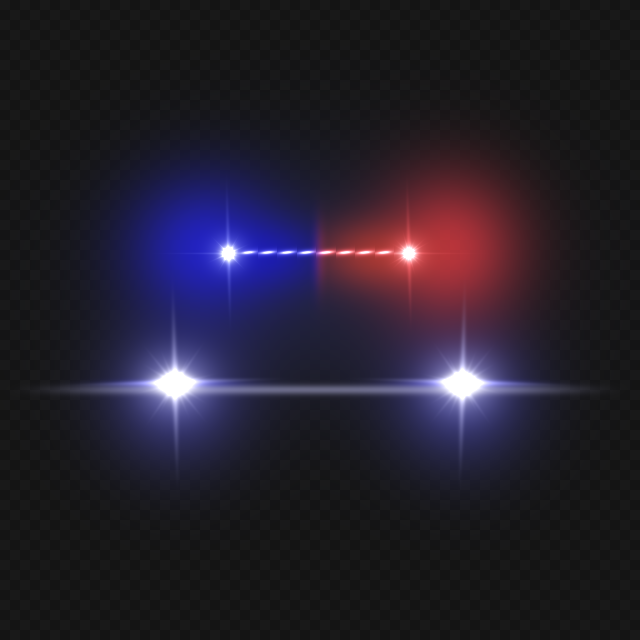
Write a Shadertoy shader that draws this background.

```glsl
// Night emergency lights: blue and red beacons over two white headlights on a dark checkerboard.

float hash(float n) {
    n = fract(n * 0.1031);
    n *= n + 33.33;
    return fract(n * (n + n));
}

// Soft elliptical falloff around the origin
float glow(vec2 p, vec2 radius) {
    p /= radius;
    return exp(-dot(p, p));
}

// Thin streak through the origin, tapering to both ends
float spike(vec2 p, float angle, float reach, float width) {
    float c = cos(angle), s = sin(angle);
    float along = abs(c * p.x + s * p.y) / reach;
    float across = (c * p.y - s * p.x) / width;
    float taper = max(0.0, 1.0 - along);
    return taper * taper * exp(-across * across / (0.15 + taper));
}

// Star of short rays with scattered angles and lengths
float starburst(vec2 p, float reach, float width, float seed) {
    float sum = 0.0;
    for (int i = 0; i < 9; i++) {
        float k = float(i);
        float angle = (k + 0.8 * hash(k + seed)) * 3.14159 / 9.0;
        sum += spike(p, angle, reach * mix(0.45, 1.0, hash(k + seed + 41.0)), width);
    }
    return sum;
}

vec3 screenBlend(vec3 base, vec3 light) {
    return 1.0 - (1.0 - base) * (1.0 - clamp(light, 0.0, 1.0));
}

// Beacon with core, starburst and long cross spikes
vec3 beacon(vec2 p, vec3 tint, float seed) {
    vec3 light = tint * (0.75 * glow(p, vec2(0.026)) + 0.5 * starburst(p, 0.045, 0.0016, seed));
    light += tint * 0.55 * spike(p, 1.597, 0.135, 0.003);
    light += tint * 0.35 * spike(p, 0.0, 0.13, 0.0016);
    return light + 1.3 * glow(p, vec2(0.011)) + 0.3 * starburst(p, 0.03, 0.0012, seed);
}

// Headlight with wide flare and crossing streaks
vec3 headlight(vec2 p) {
    vec3 lavender = vec3(0.72, 0.72, 1.0);
    vec3 light = lavender * 0.55 * glow(p, vec2(0.052, 0.046));
    light += lavender * 0.32 * starburst(p, 0.095, 0.0028, 7.0);
    light += lavender * 0.65 * spike(p, 1.595, 0.18, 0.0045);
    light += lavender * 0.60 * spike(p - vec2(0.0, 0.003), 0.03, 0.19, 0.004);
    light += vec3(0.15, 0.15, 0.9) * 0.6 * glow(p, vec2(0.085, 0.006));
    return light + 1.3 * glow(p, vec2(0.029, 0.013)) + 0.9 * glow(p, vec2(0.017, 0.022));
}

void mainImage(out vec4 fragColor, in vec2 fragCoord) {
    vec2 uv = fragCoord / iResolution.xy;

    // Dark checkerboard
    vec2 cell = floor(uv * 64.0);
    float checker = mod(cell.x + cell.y, 2.0);
    vec3 col = vec3(mix(0.077, 0.098, checker));

    // Broad coloured haze
    float veil = 1.0 - 0.06 * checker;
    col = mix(col, vec3(0.17, 0.18, 0.37), 0.52 * veil * glow(uv - vec2(0.5, 0.56), vec2(0.27, 0.18)));
    for (float side = -1.0; side < 2.0; side += 2.0) {
        vec2 p = vec2(side * (uv.x - 0.498) + 0.222, uv.y - 0.385);
        col = mix(col, vec3(0.28, 0.28, 0.68), 0.72 * veil * glow(p, vec2(0.105, 0.108)));
    }
    vec3 blue = vec3(0.14, 0.14, 0.82), red = vec3(0.84, 0.22, 0.25);
    col = mix(col, blue, 0.88 * veil * glow(uv - vec2(0.318, 0.612), vec2(0.112, 0.108)));
    col = mix(col, red, 0.82 * veil * glow(uv - vec2(0.705, 0.612), vec2(0.108, 0.113)));

    // Inner spill, blue to the left and orange-red to the right
    float rightHalf = smoothstep(0.480, 0.515, uv.x);
    vec3 spill = mix(vec3(0.10, 0.10, 0.82), vec3(0.82, 0.25, 0.19), rightHalf);
    float spillX = mix(0.415, 0.590, rightHalf);
    col = mix(col, spill, 0.68 * veil * glow(uv - vec2(spillX, 0.602), vec2(0.095, 0.052)));

    // Light bar of slanted dashes
    vec3 barTint = mix(vec3(0.25, 0.25, 1.0), vec3(1.0, 0.25, 0.3), rightHalf);
    float bar = smoothstep(0.36, 0.385, uv.x) * (1.0 - smoothstep(0.605, 0.635, uv.x));
    vec2 q = vec2(uv.x - 0.3725, uv.y - 0.6055);
    q.x = mod(q.x, 0.0304) - 0.0152;
    q.y -= 0.09 * q.x;
    vec3 light = barTint * bar * (0.35 * glow(vec2(0.0, q.y), vec2(1.0, 0.006)) + 0.8 * glow(q, vec2(0.014, 0.004)));
    light += bar * 1.1 * glow(q, vec2(0.0095, 0.0019));
    col = screenBlend(col, light);

    // Level streak joining the headlights
    float streak = smoothstep(0.0, 0.27, uv.x) * (1.0 - smoothstep(0.73, 0.99, uv.x));
    col = screenBlend(col, vec3(0.34, 0.34, 0.43) * streak * glow(vec2(0.0, uv.y - 0.391), vec2(1.0, 0.0075)));

    // Lamps
    col = screenBlend(col, beacon(uv - vec2(0.357, 0.604), vec3(0.42, 0.45, 1.0), 3.0));
    col = screenBlend(col, beacon(uv - vec2(0.639, 0.604), vec3(1.0, 0.25, 0.28), 19.0));
    for (float side = -1.0; side < 2.0; side += 2.0) {
        vec2 p = vec2(side * (uv.x - 0.498) + 0.2245, uv.y - 0.400);
        col = screenBlend(col, headlight(p));
    }

    fragColor = vec4(col, 1.0);
}
```
